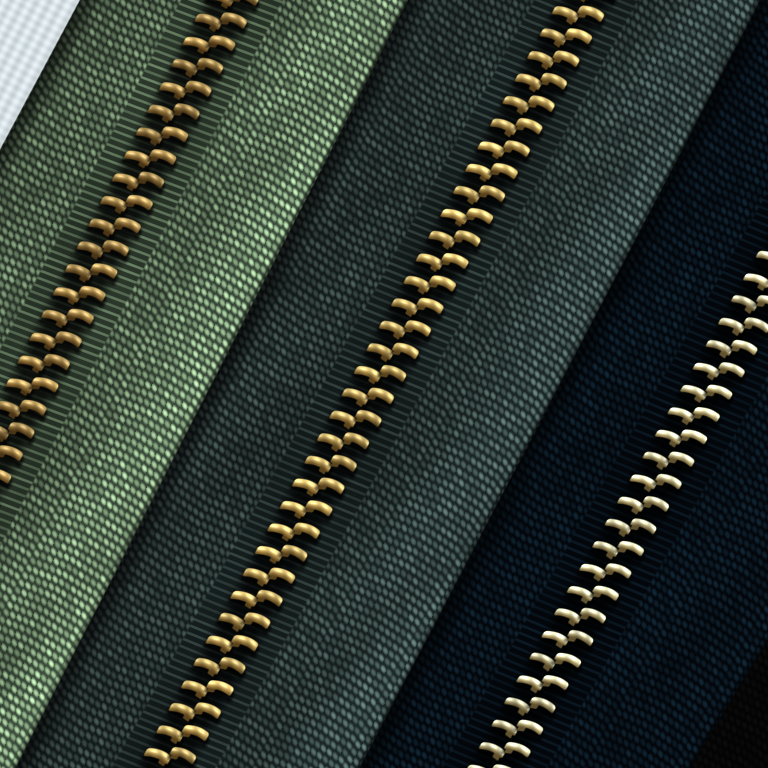
A Shadertoy shader for this texture:

```glsl
float hash(vec2 c) {
    return fract(sin(dot(c, vec2(12.99, 78.23))) * 437.58);
}

// Across and along distance from a line given as (x at the bottom, slope)
vec2 lineSpace(vec2 p, vec2 line) {
    vec2 along = normalize(vec2(line.y, 1.0));
    p.x -= line.x;
    return vec2(dot(p, vec2(along.y, -along.x)), dot(p, along));
}

float roundBox(vec2 p, vec2 halfSize, float radius) {
    vec2 q = abs(p) - halfSize + radius;
    return length(max(q, 0.0)) + min(max(q.x, q.y), 0.0) - radius;
}

// Herringbone dashes: each column of threads is shifted by a folded ramp
float weave(vec2 q) {
    float column = floor(q.x / 0.0092);
    float fold = abs(fract(column * 0.0092 / 0.105 + 0.1) - 0.5) * 0.105;
    vec2 cell = vec2(q.x / 0.0092, (q.y + 1.25 * fold) / 0.0108);
    vec2 f = fract(cell) - 0.5;
    f.y += 0.35 * f.x;
    float thread = smoothstep(0.62, 0.1, length(f * vec2(0.8, 1.25)));
    return thread * (0.65 + 0.6 * hash(floor(cell)));
}

// Close ribs stitched across the tape beside the teeth
float ribs(vec2 q) {
    float n = (q.y - 0.12 * q.x) / 0.0098;
    float ridge = smoothstep(-0.1, 1.0, cos(6.2832 * n));
    return ridge * (0.55 + 0.4 * hash(vec2(floor(n + 0.5), sign(q.x))));
}

vec3 fabric(vec2 q, vec3 gap, vec3 thread) {
    float side = abs(q.x);
    float pattern = mix(ribs(q) * 0.8, weave(q), smoothstep(0.057, 0.061, side));
    float cloud = sin(q.y * 17.0 + 3.0 * sin(q.x * 21.0)) + sin(q.x * 47.0 - q.y * 9.0);
    vec3 col = mix(gap, thread, pattern) * (1.0 + 0.05 * cloud);
    return col * mix(0.3, 1.0, smoothstep(0.016, 0.04, side));
}

// Two staggered rows of curved metal teeth
vec3 addTeeth(vec3 col, vec2 q, float phase, vec3 metal, float thickness, float px) {
    const float pitch = 0.0334;
    for (float s = -1.0; s < 2.0; s += 2.0) {
        float n = q.y / pitch - phase - 0.25 * (s + 1.0);
        float id = floor(n + 0.5);
        float wear = hash(vec2(id, s + phase * 9.0));
        vec2 t = vec2(q.x - s * 0.0143, (n - id) * pitch);
        t.y += 13.0 * t.x * t.x - (0.1 + 0.08 * wear) * t.x - 0.001;

        // Soft shadow and the bronze hook under the tooth
        float shade = roundBox(t + vec2(-0.002, 0.005), vec2(0.018, 0.007), 0.004);
        col *= mix(0.25, 1.0, smoothstep(-0.003, 0.004, shade));
        float hook = roundBox(t + vec2(s * 0.009, 0.007), vec2(0.0045, 0.004), 0.002);
        col = mix(col, metal * vec3(0.42, 0.36, 0.25), smoothstep(px, -px, hook));

        // Polished top with a dark lower rim
        float d = roundBox(t, vec2(0.0165, thickness), 0.003);
        float light = smoothstep(-thickness, 0.7 * thickness, t.y);
        float streak = 0.5 + 0.5 * sin(t.x * 390.0 + wear * 6.3 + t.y * 260.0);
        vec3 face = mix(metal * vec3(0.5, 0.43, 0.3), metal * 1.12, light);
        face *= 0.8 + 0.25 * wear + 0.18 * streak;
        face += 0.2 * smoothstep(0.003, 0.0, abs(t.y - 0.002)) * streak;
        col = mix(col, face, smoothstep(px, -px, d));
    }
    return col;
}

void mainImage(out vec4 fragColor, in vec2 fragCoord) {
    float px = 1.0 / iResolution.y;
    vec2 p = fragCoord * px;

    vec2 edges[4] = vec2[](vec2(-0.43, 0.534), vec2(0.02, 0.511),
                           vec2(0.468, 0.522), vec2(0.898, 0.61));
    vec2 chains[3] = vec2[](vec2(-0.216, 0.518), vec2(0.213, 0.55), vec2(0.644, 0.564));
    vec3 gaps[3] = vec3[](vec3(0.17, 0.22, 0.17), vec3(0.08, 0.115, 0.115),
                          vec3(0.012, 0.03, 0.05));
    vec3 threads[3] = vec3[](vec3(0.52, 0.63, 0.49), vec3(0.27, 0.34, 0.325),
                             vec3(0.06, 0.135, 0.19));
    vec3 metals[3] = vec3[](vec3(0.68, 0.57, 0.34), vec3(0.83, 0.73, 0.45),
                            vec3(0.9, 0.89, 0.74));
    vec3 phases = vec3(0.6, 0.35, 0.62);

    // Pale ribbed cloth in the corner
    vec2 corner = lineSpace(p, edges[0]);
    vec3 col = vec3(0.84, 0.88, 0.9) + 0.05 * sin(corner.x * 420.0)
             + 0.025 * sin(corner.y * 580.0);

    // Tapes from left to right, each shaded by its left neighbour
    for (int i = 0; i < 3; i++) {
        vec2 q = lineSpace(p, chains[i]);
        float fromLeft = lineSpace(p, edges[i]).x;
        float toRight = -lineSpace(p, edges[i + 1]).x;
        vec3 tape = fabric(q, gaps[i], threads[i]);
        tape *= 0.9 + 0.4 * smoothstep(0.05, 0.2, q.x) * (i == 2 ? 0.0 : 1.0);
        tape *= mix(0.4, 1.0, smoothstep(0.0, 0.035, fromLeft));
        tape *= mix(0.5, 1.0, smoothstep(0.0, 0.007, toRight));
        tape = addTeeth(tape, q, phases[i], metals[i], i == 2 ? 0.0052 : 0.006, px);
        col = mix(col, tape, smoothstep(-px, px, fromLeft));
    }

    // Black cloth beyond the last tape
    vec2 last = lineSpace(p, edges[3]);
    vec3 black = vec3(0.012) + 0.025 * weave(last);
    col = mix(col, black, smoothstep(-px, px, last.x));
    fragColor = vec4(clamp(col, 0.0, 1.0), 1.0);
}
```
